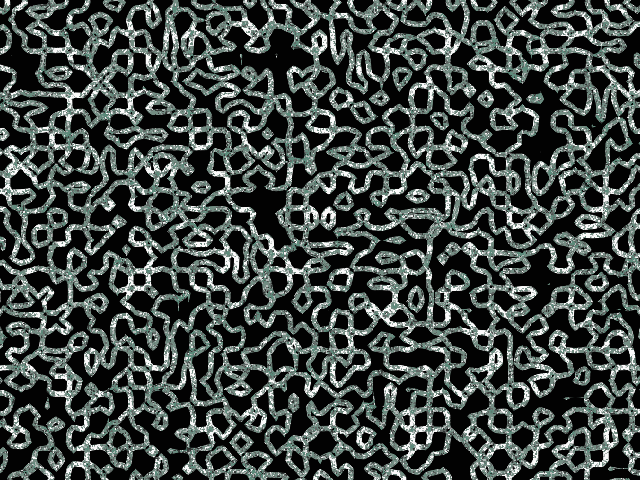
This pattern is drawn by a WebGL 1 fragment shader. Its source:

```glsl
precision highp float;
// Grainy pale and teal ribbons forming faceted rings, stars and joined loops on black.
uniform vec2 u_resolution;

const float TAU = 6.2831853;
const float PERIODS = 12.0;      // ring rows per canvas height
const float FACET = 0.22;        // facet size, in ring periods
const float LEVEL = 0.72;        // contour level of the field
const float GAIN = 1.8;          // higher gives straighter, more octagonal loops
const float HALF_WIDTH = 0.31;   // ribbon half width, in facets
const float GRAINS = 320.0;      // grains per canvas height
const float WHITE_LIFT = 0.62;   // brightening of the straight runs

const vec3 BLACK = vec3(0.008);
const vec3 DARK  = vec3(0.20, 0.22, 0.21);
const vec3 GREY  = vec3(0.38, 0.41, 0.40);
const vec3 TEAL  = vec3(0.45, 0.55, 0.51);
const vec3 DEEP_TEAL = vec3(0.36, 0.54, 0.48);
const vec3 LIGHT = vec3(0.69, 0.72, 0.71);
const vec3 WHITE = vec3(0.98);

vec2 hash2(vec2 p) {
  vec2 q = vec2(dot(p, vec2(127.1, 311.7)), dot(p, vec2(269.5, 183.3)));
  return fract(sin(q) * 43758.5453);
}

// Layered sines in turning directions, bent by a slower sine.
float unevenness(vec2 p) {
  float sum = 0.0, amp = 0.5, freq = 3.1, angle = 0.4;
  for (int i = 0; i < 4; i++) {
    vec2 dir = vec2(cos(angle), sin(angle));
    float bend = 1.9 * sin(dot(p, vec2(-dir.y, dir.x)) * freq * 0.73 + angle);
    sum += amp * sin(dot(p, dir) * freq + bend);
    amp *= 0.85;
    freq *= 1.27;
    angle += 2.1;
  }
  return sum;
}

// Saturated height at a facet corner: rings on peaks, stars on hollows.
float corner(vec2 id) {
  vec2 p = id * FACET;
  float wave = cos(TAU * p.x) + cos(TAU * p.y) + unevenness(p);
  return clamp((abs(wave) - LEVEL) * GAIN, -1.0, 1.0);
}

// Cellular noise: the random value of the nearest grain.
float grain(vec2 p) {
  vec2 cell = floor(p);
  float nearest = 9.0, value = 0.0;
  for (int j = -1; j <= 1; j++) {
    for (int i = -1; i <= 1; i++) {
      vec2 id = cell + vec2(float(i), float(j));
      vec2 offset = id + hash2(id) - p;
      float d = dot(offset, offset);
      if (d < nearest) {
        nearest = d;
        value = hash2(id + 37.0).x;
      }
    }
  }
  return value;
}

vec3 ribbonColour(float tone, float knot) {
  vec3 c = mix(DARK, GREY, smoothstep(0.06, 0.12, tone));
  c = mix(c, mix(TEAL, DEEP_TEAL, knot), smoothstep(0.26, 0.34, tone));
  c = mix(c, LIGHT, smoothstep(0.74, 0.82, tone));
  return mix(c, WHITE, smoothstep(0.92, 1.02, tone));
}

void main() {
  vec2 uv = (gl_FragCoord.xy - 0.5 * u_resolution) / u_resolution.y;
  vec2 p = uv * PERIODS / FACET;

  // Bilinear facet and its slope
  vec2 id = floor(p), t = p - id;
  float a = corner(id);
  float b = corner(id + vec2(1.0, 0.0));
  float c = corner(id + vec2(0.0, 1.0));
  float d = corner(id + vec2(1.0, 1.0));
  float height = mix(mix(a, b, t.x), mix(c, d, t.x), t.y);
  float slope = length(vec2(mix(b - a, d - c, t.y), mix(c - a, d - b, t.x)));

  // Ribbon around the contour, edge softened over one pixel
  float dist = abs(height) / max(slope, 0.25);
  float pixel = PERIODS / (FACET * u_resolution.y);
  float ribbon = 1.0 - smoothstep(-0.5, 0.5, (dist - HALF_WIDTH) / pixel);

  // Straight, steep runs turn white; shallow knots turn teal
  float patches = 0.5 + 0.5 * sin(p.x * 0.83 + 2.0 * sin(p.y * 0.61));
  float straight = smoothstep(1.25, 1.95, slope) * smoothstep(0.1, 0.6, patches);
  float knot = 1.0 - smoothstep(0.5, 1.3, slope);
  float tone = grain(uv * GRAINS) + 0.08 * sin(dist * 24.0);
  tone += WHITE_LIFT * straight;

  gl_FragColor = vec4(mix(BLACK, ribbonColour(tone, knot), ribbon), 1.0);
}
```
